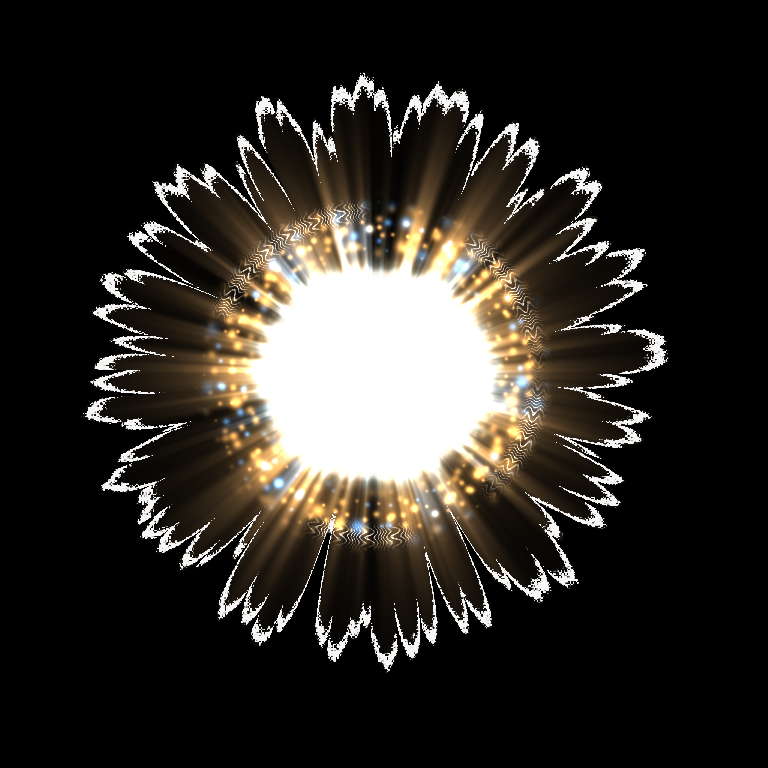
Reproduce this background procedurally as a Shadertoy shader.

```glsl
// A white-hot core in a ring of gold and blue sparks, with dark, speckle-rimmed petals on black.

const float TAU = 6.2831853;
const vec2  CENTER = vec2(0.488, 0.513);
const vec2  CORE_SCALE = vec2(0.96, 1.05);  // slightly wide core
const float CORE_RADIUS = 0.146;
const float RING_RADIUS = 0.188;            // middle of the spark ring
const float PETAL_RADIUS = 0.404;           // longest petal tips
const float NOTCHES = 20.0;
const float TEETH = 68.0;
const float RIM_DEPTH = 0.034;              // radial depth of the white rim
const float GRAIN = 512.0;                  // speckles across the canvas
const vec3  BROWN = vec3(0.57, 0.43, 0.27);
const vec3  GOLD = vec3(1.0, 0.70, 0.34);
const vec3  BLUE = vec3(0.30, 0.62, 1.0);

float hash(vec2 p) {
    vec3 q = fract(p.xyx * 0.1031);
    q += dot(q, q.yzx + 33.33);
    return fract((q.x + q.y) * q.z);
}

// Smooth noise around the circle; turn runs from 0 to 1
float ringNoise(float turn, float count, float seed) {
    float x = turn * count, i = floor(x);
    float a = hash(vec2(mod(i, count), seed));
    float b = hash(vec2(mod(i + 1.0, count), seed));
    return mix(a, b, smoothstep(0.0, 1.0, x - i));
}

// Cellular noise around the circle: distance to the nearest point, and its random value
vec2 ringCells(float turn, float count, float seed) {
    float x = turn * count, i = floor(x);
    vec2 nearest = vec2(9.0, 0.0);
    for (float k = -1.0; k <= 1.0; k++) {
        float id = mod(i + k, count);
        float d = abs(i + k + 0.2 + 0.6 * hash(vec2(id, seed)) - x);
        if (d < nearest.x) nearest = vec2(d, hash(vec2(id, seed + 7.0)));
    }
    return nearest;
}

// Outer outline: pointed teeth cut by deep notches
float petalEdge(float turn) {
    vec2 tooth = ringCells(turn, TEETH, 3.0);
    vec2 notch = ringCells(turn + 0.233, NOTCHES, 11.0);
    float tip = PETAL_RADIUS - 0.022 * tooth.y - 0.012 * ringNoise(turn, 15.0, 5.0);
    float valley = (0.07 + 0.12 * tooth.y) * tooth.x * tooth.x;
    float fray = 0.012 * ringNoise(turn, 300.0, 9.0);
    float cut = mix(0.04, 0.16, notch.y) * exp(-notch.x / 0.12);
    return max(tip - valley - fray - cut, 0.215);
}

// Glowing sparks jittered on a polar grid
vec3 sparks(float turn, float r, float count, float seed) {
    float stepR = TAU * RING_RADIUS / count;
    vec2 cell = floor(vec2(turn * count, r / stepR));
    vec3 light = vec3(0.0);
    for (float j = -1.0; j <= 1.0; j++)
    for (float i = -1.0; i <= 1.0; i++) {
        vec2 c = cell + vec2(i, j);
        vec2 id = vec2(mod(c.x, count), c.y + seed);
        vec2 jitter = vec2(hash(id), hash(id + 41.0));
        vec2 spot = c + 0.15 + 0.7 * jitter;
        float spotR = spot.y * stepR;
        vec2 offset = vec2((turn - spot.x / count) * TAU * r, r - spotR);
        float size = stepR * mix(0.10, 0.30, hash(id + 83.0));
        float band = exp(-pow((spotR - RING_RADIUS) / 0.026, 2.0));
        vec3 tint = mix(GOLD, BLUE, step(0.78, hash(id + 19.0)));
        light += tint * band * exp(-dot(offset, offset) / (size * size));
    }
    return light;
}

void mainImage(out vec4 fragColor, in vec2 fragCoord) {
    vec2 uv = fragCoord / iResolution.xy;
    float px = 1.0 / iResolution.y;
    vec2 p = uv - CENTER;
    float r = length(p);
    float turn = fract(atan(p.y, p.x) / TAU);
    float grain = hash(floor(uv * GRAIN));

    // Radial fibres
    float broad = ringNoise(turn, 48.0, 21.0);
    float fine = ringNoise(turn, 130.0, 23.0);
    float hair = ringNoise(turn, 310.0, 25.0);
    float fibre = broad * (0.35 + 0.75 * fine) + 0.3 * fine * hair;
    float fade = exp(-max(r - 0.20, 0.0) / 0.075);
    vec3 color = BROWN * (1.25 * fibre * fade + 0.025);

    // Ring haze and sparks
    float haze = exp(-pow((r - RING_RADIUS + 0.01) / 0.029, 2.0));
    vec3 hazeTint = mix(GOLD, BLUE, smoothstep(0.62, 0.9, ringNoise(turn, 36.0, 31.0)));
    color += hazeTint * haze * fibre * 0.65;
    color += 1.15 * sparks(turn, r, 40.0, 51.0) + 0.85 * sparks(turn, r, 67.0, 151.0);

    // Crinkled white threads along the outside of the ring
    float wave = sin(TAU * 230.0 * turn + 3.0 * sin(r * 420.0) + 4.0 * sin(TAU * 37.0 * turn));
    float patches = smoothstep(0.4, 0.75, ringNoise(turn, 17.0, 61.0));
    float threadBand = exp(-pow((r - 0.212) / 0.011, 2.0));
    color += 0.9 * patches * threadBand * smoothstep(0.1, 0.9, wave) * (0.35 + 0.65 * grain);

    // White core with a fibrous, blue-tinged border
    float coreR = length(p * CORE_SCALE) - 0.018 * (fibre - 0.5);
    float glow = exp(-max(coreR - CORE_RADIUS, 0.0) / 0.011);
    color += glow * mix(vec3(1.0, 0.86, 0.66), vec3(0.65, 0.88, 1.0), fine);
    color = mix(color, vec3(1.0), smoothstep(CORE_RADIUS + 0.009, CORE_RADIUS - 0.008, coreR));

    // Petal cutout and speckled rim
    float edge = petalEdge(turn);
    color *= smoothstep(edge + px, edge - px, r);
    float depth = (edge - r) / RIM_DEPTH;
    float density = smoothstep(-0.08, 0.3, depth) * smoothstep(1.0, 0.35, depth);
    float rim = smoothstep(grain - 0.12, grain + 0.12, density * 1.15 - 0.13);
    color = mix(color, vec3(0.97), rim * step(0.001, density));

    fragColor = vec4(clamp(color, 0.0, 1.0), 1.0);
}
```
